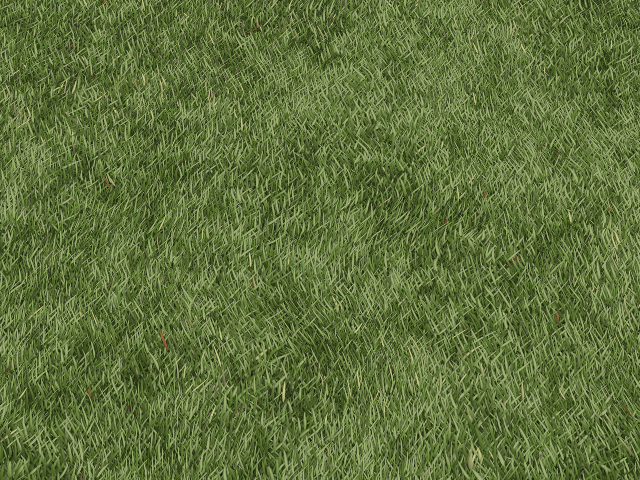
A Shadertoy shader for this texture:

```glsl
// A mown lawn seen at a slant: layers of short, tapered grass blades.
// Each layer is a grid of long cells turned to its own lean, one blade per cell.
// Layers are gathered from the sunlit front down, until nothing shows through.

const int   LAYERS       = 18;
const vec2  CELL         = vec2(0.0096, 0.051); // in canvas heights
const float HALF_LENGTH  = 0.0247;  // longest half blade
const float HALF_WIDTH   = 0.0028;  // widest half blade
const float BEND         = 0.003;   // sideways curl of the blade
const float TILT         = 0.28;    // lean of a blade inside its cell
const float LEAN         = 0.95;    // greatest lean of a layer, radians
const float SWAY         = 0.085;   // sideways drift of the turf
const float RUFFLE       = 0.014;   // sideways drift of single tufts
const float PERSPECTIVE  = 0.22;    // shrinking towards the top
const float SHADOW_REACH = 0.003;
const float SHADOW_DEPTH = 0.23;
const float FRONT_TONE   = 0.84;
const float TONE_DROP    = 0.052;   // darkening per layer
const float TONE_SPREAD  = 0.95;
const float PATCH_TONE   = 0.30;    // broad light and dark areas
const float TUFT_TONE    = 0.34;    // light and dark tufts
const float STRAW_SHARE  = 0.012;
const float LITTER_SHARE = 0.0012;

const vec3 SOIL   = vec3(0.14, 0.18, 0.07);
const vec3 DULL   = vec3(0.43, 0.49, 0.29);
const vec3 STRAW  = vec3(0.60, 0.60, 0.40);
const vec3 LITTER = vec3(0.45, 0.28, 0.17);
const vec3 DEEP   = vec3(0.18, 0.24, 0.09);
const vec3 DARK   = vec3(0.28, 0.37, 0.14);
const vec3 MID    = vec3(0.36, 0.46, 0.18);
const vec3 LIGHT  = vec3(0.45, 0.57, 0.27);
const vec3 PALE   = vec3(0.63, 0.70, 0.46);

// Four random values per integer cell, by integer mixing
vec4 hash4(ivec2 cell, int layer, int salt) {
    uvec4 v = uvec4(ivec4(cell, layer, salt)) * 1664525u + 1013904223u;
    v.x += v.y * v.w; v.y += v.z * v.x; v.z += v.x * v.y; v.w += v.y * v.z;
    v ^= v >> 16u;
    v.x += v.y * v.w; v.y += v.z * v.x; v.z += v.x * v.y; v.w += v.y * v.z;
    return vec4(v >> 8u) / 16777216.0;
}

// Four independent smooth noises at once
vec4 noise4(vec2 p, int salt) {
    ivec2 i = ivec2(floor(p));
    vec2 f = fract(p);
    f = f * f * (3.0 - 2.0 * f);
    vec4 low = mix(hash4(i, 99, salt), hash4(i + ivec2(1, 0), 99, salt), f.x);
    vec4 high = mix(hash4(i + ivec2(0, 1), 99, salt),
                    hash4(i + ivec2(1, 1), 99, salt), f.x);
    return mix(low, high, f.y);
}

vec3 greenRamp(float tone) {
    float s = clamp(tone, 0.0, 1.0) * 4.0;
    vec3 c = mix(DEEP, DARK, min(s, 1.0));
    c = mix(c, MID, clamp(s - 1.0, 0.0, 1.0));
    c = mix(c, LIGHT, clamp(s - 2.0, 0.0, 1.0));
    return mix(c, PALE, clamp(s - 3.0, 0.0, 1.0));
}

// Green, greyish, dried or fallen blade
vec3 bladeColor(vec4 look, float tone, float dryness) {
    float brightness = 0.52 + 0.88 * clamp(tone, 0.0, 1.0);
    float dullness = 0.65 * smoothstep(0.45, 1.0, look.z);
    vec3 c = mix(greenRamp(tone), DULL * brightness, dullness);
    if (look.w < STRAW_SHARE + 0.08 * dryness) c = STRAW * brightness * 0.95;
    if (look.w > 1.0 - LITTER_SHARE) c = LITTER * brightness;
    return c;
}

void mainImage(out vec4 fragColor, in vec2 fragCoord) {
    // Slanted ground plane
    vec2 uv = fragCoord / iResolution.y;
    float scale = 0.92 / (1.0 - PERSPECTIVE * uv.y);
    float middle = 0.5 * iResolution.x / iResolution.y;
    vec2 p = vec2(uv.x - middle, uv.y) * scale;
    float pixel = scale / iResolution.y;

    // Slow changes over the turf and its tufts
    vec4 broad = noise4(p * 4.5, 3);
    vec4 tuft = noise4(p * 19.0, 5);
    float patchTone = PATCH_TONE * (broad.z - 0.5) + TUFT_TONE * (tuft.x - 0.5);
    float dryness = smoothstep(0.6, 0.95, broad.w);
    vec2 drift = SWAY * broad.xy + RUFFLE * tuft.yz;

    // Layers from the front down; light is what still passes
    vec3 color = vec3(0.0);
    float light = 1.0;
    for (int layer = 0; layer < LAYERS; layer++) {
        // Turned and swayed frame of the layer
        float n = float(layer);
        float turn = 2.0 * fract(n * 0.618 + 0.3) - 1.0;
        float angle = LEAN * turn * (0.3 + 0.7 * abs(turn));
        vec2 up = vec2(sin(angle), cos(angle));
        vec2 s = p + vec2((layer & 1) == 0 ? drift.x : drift.y, 0.0);
        vec2 q = vec2(dot(s, vec2(up.y, -up.x)), dot(s, up)) / CELL + 0.37 * n;

        // Staggered columns of cells
        float column = floor(q.x);
        q.y += fract(column * 0.618) + 0.5 * fract(column * 0.277);
        ivec2 cell = ivec2(floor(q));
        q = (fract(q) - 0.5) * CELL;

        // Tapered, curled blade
        vec4 shape = hash4(cell, layer, 1);
        float halfLength = HALF_LENGTH * mix(0.55, 1.0, shape.w);
        q.y -= (shape.y - 0.5) * (CELL.y - 2.0 * halfLength);
        float along = q.y / halfLength;
        if (abs(along) >= 1.0) continue;
        float square = along * along;
        float across = q.x - 0.002 * (shape.x - 0.5) - TILT * (shape.z - 0.5) * q.y;
        across -= BEND * (fract(shape.z * 17.0) - 0.5) * (square - 0.4);
        float width = HALF_WIDTH * mix(0.45, 1.0, fract(shape.w * 13.0));
        width *= (1.0 - square * square) * (0.8 - 0.3 * along);
        float edge = abs(across) - width;

        // Blade colour: brighter to the tip and on the lit side
        float cover = 1.0 - smoothstep(-0.6 * pixel, 0.6 * pixel, edge);
        if (cover > 0.0) {
            vec4 look = hash4(cell, layer, 2);
            float tone = FRONT_TONE - TONE_DROP * n + TONE_SPREAD * (look.x - 0.5);
            tone += 0.26 * along + patchTone;
            tone += 0.16 * clamp(across / HALF_WIDTH, -1.0, 1.0);
            color += light * cover * bladeColor(look, tone, dryness);
        }

        // Cover and soft shade dim all layers below
        float shade = 1.0 - smoothstep(0.0, SHADOW_REACH, edge);
        light *= (1.0 - cover) * (1.0 - SHADOW_DEPTH * shade * (1.0 - square));
        if (light < 0.02) break;
    }
    fragColor = vec4(color + light * SOIL, 1.0);
}
```
